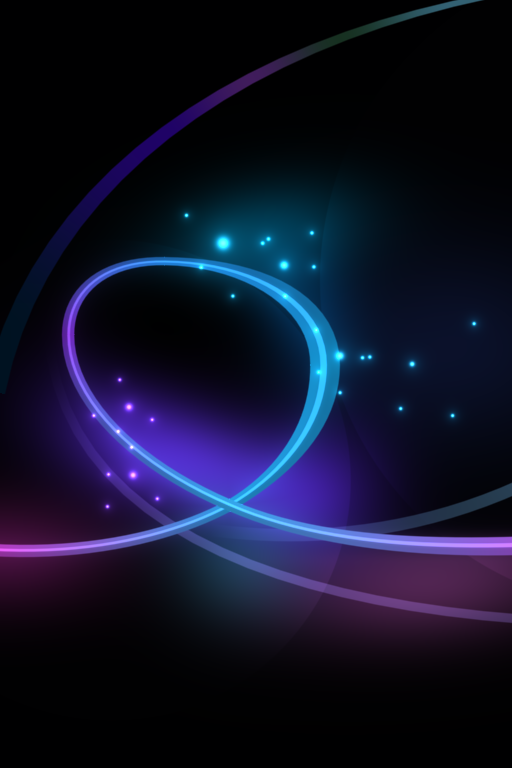
Give the GLSL for this background, as a Shadertoy shader.

```glsl
// Neon ribbon loop with violet and teal glows, faint arcs and sparks on black.

// Canvas units: x runs 0..1, y runs 0..1.5 upward.
const float HEIGHT = 1.5;
const int STEPS = 20;
const float HALO_REACH = 0.025;
const float HALO_STRENGTH = 0.16;
const vec3 CYAN = vec3(0.05, 0.72, 0.95);
const vec3 VIOLET = vec3(0.48, 0.22, 1.0);
const vec3 MAGENTA = vec3(0.38, 0.17, 0.37);

// Cubic control points of the loop; neighbouring curves share a knot.
const vec2 PATH[19] = vec2[19](
    vec2(-.02, .426), vec2(.176, .414), vec2(.342, .455),
    vec2(.449, .513), vec2(.566, .582), vec2(.635, .68),
    vec2(.635, .787), vec2(.635, .914), vec2(.488, .988),
    vec2(.322, .99), vec2(.205, .992), vec2(.133, .934),
    vec2(.133, .846), vec2(.133, .719), vec2(.264, .592),
    vec2(.449, .513), vec2(.605, .445), vec2(.801, .428), vec2(1.016, .434));
// Colour and half width at each knot.
const vec4 KNOT[7] = vec4[7](
    vec4(.72, .22, .75, .012), vec4(.15, .62, .9, .011), vec4(.08, .55, .78, .029),
    vec4(.12, .48, .82, .008), vec4(.43, .16, .74, .012), vec4(.2, .65, .92, .011),
    vec4(.62, .33, .85, .018));

// Glows: centre and radii, then colour and tilt.
const vec4 GLOW_SHAPE[8] = vec4[8](
    vec4(.51, 1.04, .19, .1), vec4(.59, .89, .1, .14),
    vec4(.88, .82, .3, .21), vec4(.38, .59, .22, .1),
    vec4(.62, .54, .14, .14), vec4(.25, .68, .19, .14),
    vec4(0, .42, .22, .11), vec4(.47, .41, .13, .12));
const vec4 GLOW_TINT[8] = vec4[8](
    vec4(0, .27, .36, .2), vec4(0, .14, .25, .3),
    vec4(.04, .065, .16, 0), vec4(.25, .14, .62, -.3),
    vec4(.17, .06, .42, 0), vec4(.1, .03, .24, -.3),
    vec4(.24, .05, .2, 0), vec4(.06, .21, .25, 0));

// Spark groups: centre, core size, spread.
const vec4 SPARKS[6] = vec4[6](
    vec4(.436, 1.025, .013, .12), vec4(.555, .982, .008, .09),
    vec4(.664, .805, .008, .08), vec4(.805, .789, .005, .15),
    vec4(.252, .705, .007, .09), vec4(.26, .572, .007, .09));

float hash(float n) { return fract(sin(n * 12.9898) * 43758.5); }

float falloff(vec2 p, vec4 shape, float tilt) {
    vec2 q = mat2(cos(tilt), -sin(tilt), sin(tilt), cos(tilt)) * (p - shape.xy) / shape.zw;
    return exp(-dot(q, q));
}

vec2 bezier(vec2 a, vec2 b, vec2 c, vec2 d, float t) {
    float s = 1.0 - t;
    return s * s * s * a + 3.0 * s * t * (s * b + t * c) + t * t * t * d;
}

// Signed distance, curve parameter, and 0 beyond the square ends.
vec3 nearest(vec2 p, vec2 a, vec2 b, vec2 c, vec2 d) {
    vec3 best = vec3(9, 0, 0);
    vec2 start = a;
    for (int i = 1; i <= STEPS; i++) {
        vec2 end = bezier(a, b, c, d, float(i) / float(STEPS));
        vec2 dir = end - start, rel = p - start;
        float raw = dot(rel, dir) / dot(dir, dir), h = clamp(raw, 0.0, 1.0);
        float dist = length(rel - dir * h);
        if (dist < abs(best.x)) {
            bool past = (i == 1 && raw < -0.05) || (i == STEPS && raw > 1.05);
            float side = dir.x * rel.y < dir.y * rel.x ? -1.0 : 1.0;
            best = vec3(dist * side, (float(i - 1) + h) / float(STEPS), past ? 0 : 1);
        }
        start = end;
    }
    return best;
}

float coverage(vec3 hit, float halfWidth, float px) {
    return hit.z * smoothstep(px, -px, abs(hit.x) - halfWidth);
}

void mainImage(out vec4 fragColor, in vec2 fragCoord) {
    vec2 p = fragCoord / iResolution.xy * vec2(1, HEIGHT);
    float px = HEIGHT / iResolution.y;

    // Glows, dark hollow of the loop, thin veil edge
    vec3 color = vec3(.002, .002, .006);
    for (int i = 0; i < 8; i++)
        color += GLOW_TINT[i].rgb * falloff(p, GLOW_SHAPE[i], GLOW_TINT[i].w);
    color *= 1.0 - 0.95 * falloff(p, vec4(.32, .87, .19, .11), -0.3);
    color += MAGENTA * falloff(p, vec4(.84, .36, .28, .11), 0.1) * smoothstep(.48, .4, p.y);
    color *= 0.9 + 0.2 * smoothstep(px, -px, length(p - vec2(.215, .562)) - 0.47);
    color *= 0.9 + 0.2 * smoothstep(px, -px, length(p - vec2(1.27, .953)) - 0.645);

    // Faint arcs: upper sweep, lower right sweep, lavender trail
    vec3 hit = nearest(p, vec2(-.01, .738), vec2(.078, 1.148), vec2(.469, 1.412), vec2(.957, 1.508));
    vec3 arc = mix(vec3(0, .07, .13), vec3(.12, .01, .4), smoothstep(.1, .5, hit.y));
    arc = mix(arc, vec3(.25, .11, .36), smoothstep(.5, .65, hit.y));
    arc = mix(arc, vec3(.09, .19, .13), smoothstep(.65, .79, hit.y));
    arc = mix(arc, vec3(.2, .38, .45), smoothstep(.79, .95, hit.y));
    color = mix(color, arc, coverage(hit, mix(.021, .005, hit.y), px));
    hit = nearest(p, vec2(1.016, .551), vec2(.781, .445), vec2(.566, .445), vec2(.41, .465));
    color += vec3(.15, .24, .3) * (1.0 - hit.y) * coverage(hit, .012, px);
    hit = nearest(p, vec2(.094, .855), vec2(.117, .484), vec2(.527, .328), vec2(1.016, .291));
    color += vec3(.15, .13, .24) * smoothstep(0.0, .6, hit.y) * coverage(hit, .009, px);

    // Main ribbon: shaded body, bright core and halo
    vec3 halo = vec3(0), ribbon = vec3(0);
    float mask = 0.0;
    for (int i = 0; i < 6; i++) {
        int k = 3 * i;
        hit = nearest(p, PATH[k], PATH[k + 1], PATH[k + 2], PATH[k + 3]);
        vec3 tint = mix(KNOT[i].rgb, KNOT[i + 1].rgb, hit.y);
        float width = mix(KNOT[i].w, KNOT[i + 1].w, smoothstep(0.0, 1.0, hit.y));
        float across = hit.x / width, soft = px / width;
        float core = smoothstep(soft, -soft, abs(across - 0.1) - 0.22);
        vec3 body = tint * (0.8 + 0.2 * smoothstep(-.6, .6, across));
        float cover = coverage(hit, width, px);
        ribbon = mix(ribbon, mix(body, tint * 1.2 + 0.1, core), cover);
        mask = max(mask, cover);
        halo = max(halo, tint * HALO_STRENGTH * exp(-abs(hit.x) / HALO_REACH));
    }
    color = (color + halo) * (1.0 - mask) + ribbon;

    // Sparks: one bright core per group with small satellites
    for (int i = 0; i < 30; i++) {
        vec4 group = SPARKS[i / 5];
        bool lead = i % 5 == 0;
        float angle = 2.4 * float(i % 5) + 6.28 * hash(float(i / 5) + 0.5);
        float reach = lead ? 0.0 : group.w * (0.5 + 0.5 * hash(float(i) + 1.0));
        vec2 centre = group.xy + reach * vec2(cos(angle), sin(angle));
        float r = length(p - centre) / (lead ? group.z : 0.0035);
        vec3 tint = mix(VIOLET, CYAN, smoothstep(.3, .42, group.x));
        color += tint * (exp(-r * r) + 0.35 * exp(-r / 2.2)) + 0.45 * exp(-2.5 * r * r);
    }
    fragColor = vec4(clamp(color, 0.0, 1.0), 1);
}
```
